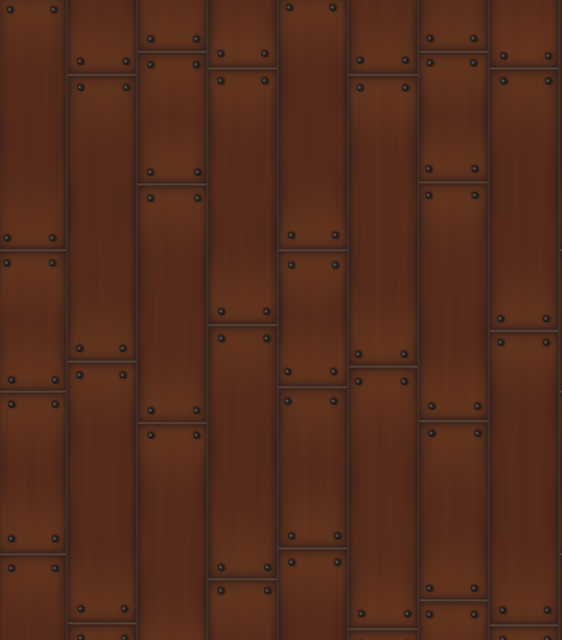
Write a Shadertoy shader that draws this texture.

```glsl
// Staggered reddish-brown wooden planks with dark worn edges, pale seams and corner rivets.
#define PLANK_WIDTH 0.1099
#define PLANK_OFFSET 0.0057
#define SEAM_HALF 0.0015
#define EDGE_FADE 0.0062
#define RIVET_RADIUS 0.0062
#define RIVET_INSET 0.0195
#define GRAIN 0.035
#define WOOD_END vec3(0.385, 0.203, 0.115)
#define WOOD_MID vec3(0.340, 0.168, 0.106)
#define GRIME vec3(0.175, 0.105, 0.095)
#define SEAM vec3(0.345, 0.270, 0.225)
#define METAL vec3(0.150, 0.130, 0.125)

// Joint heights of four plank columns, measured down from the top,
// and the drift of those joints in every second group of columns.
const mat4 JOINTS = mat4(
    -0.008, 0.391, 0.612, 0.866,
     0.117, 0.565, 0.974, 1.400,
     0.081, 0.288, 0.661, 1.040,
     0.107, 0.508, 0.905, 1.300);
const mat4 DRIFT = mat4(
    0.0,  0.000, -0.007, -0.009,
    0.0,  0.008,  0.009,  0.000,
    0.0, -0.003, -0.003, -0.102,
    0.0,  0.009,  0.072,  0.000);

float hash(vec2 p) {
    return fract(sin(dot(p, vec2(127.1, 311.7))) * 4358.53);
}

// Long vertical fibres from layered sines.
float grain(vec2 p, float seed) {
    float sum = 0.0, amp = 0.5, freq = 170.0;
    for (int i = 0; i < 4; i++) {
        float bend = sin(p.y * (9.0 + 4.0 * float(i)) + seed * 17.0);
        sum += amp * sin(p.x * freq + bend * 0.6 + seed * 40.0);
        freq *= 1.83;
        amp *= 0.72;
    }
    return sum * (0.75 + 0.25 * sin(p.y * 31.0 + p.x * 90.0 + seed * 9.0));
}

// Domed rivet: dark body, pale upper-left glint, soft socket shadow.
vec3 addRivet(vec3 color, vec2 q, float px) {
    float r = length(q) / RIVET_RADIUS;
    float aa = px / RIVET_RADIUS;
    color *= 1.0 - 0.35 * (1.0 - smoothstep(0.7, 1.6, r));
    float rim = smoothstep(0.65, 1.0, r) * (1.0 - smoothstep(1.0, 1.35, r));
    color += vec3(0.10, 0.06, 0.04) * rim * smoothstep(0.0, 1.0, (q.y - q.x) / RIVET_RADIUS);
    float glint = exp(-dot(q + 0.0011, q + 0.0011) / 0.0000055);
    vec3 dome = METAL * (1.0 - 0.3 * r) + vec3(0.23, 0.205, 0.19) * glint;
    return mix(color, dome, 1.0 - smoothstep(0.85 - aa, 0.85 + aa, r));
}

void mainImage(out vec4 fragColor, in vec2 fragCoord) {
    float px = 1.0 / iResolution.y;
    vec2 p = vec2(fragCoord.x, iResolution.y - fragCoord.y) * px;

    // Column and the joints that bound this plank
    float column = floor((p.x + PLANK_OFFSET) / PLANK_WIDTH);
    float x = p.x + PLANK_OFFSET - column * PLANK_WIDTH;
    int kind = int(mod(column, 4.0));
    vec4 joints = JOINTS[kind] + DRIFT[kind] * mod(floor(column / 4.0), 2.0);
    float top = -0.3, bottom = 1.28, index = 0.0;
    for (int i = 0; i < 4; i++) {
        if (joints[i] <= p.y) {
            top = joints[i];
            index = float(i) + 1.0;
        } else bottom = min(bottom, joints[i]);
    }

    // Distances to the nearest side and the nearest end
    bool right = x > 0.5 * PLANK_WIDTH;
    bool lower = p.y - top > bottom - p.y;
    float side = right ? PLANK_WIDTH - x : x;
    float end = lower ? bottom - p.y : p.y - top;
    float seed = hash(vec2(column, index));

    // Wood: warm ends, redder middle, fibres
    float middle = smoothstep(0.015, 0.13, end);
    vec3 color = mix(WOOD_END, WOOD_MID, middle);
    color *= 1.0 + GRAIN * (0.5 + 0.5 * middle) * grain(vec2(x, p.y), seed);
    color *= 0.985 + 0.03 * seed;

    // Worn dark edges
    float wear = 1.0 + 0.25 * sin(p.y * 37.0 + column * 2.3);
    float clean = (1.0 - exp(-side / (EDGE_FADE * wear))) * (1.0 - exp(-end / EDGE_FADE));
    color = mix(GRIME, color, clean);

    // Rivet in the nearest corner; pairs across a joint line up
    vec2 joint = vec2(column, index + (lower ? 1.0 : 0.0));
    float shift = (hash(joint + 3.7) - 0.5) * 0.007;
    float spread = (hash(joint + 8.1) - 0.5) * 0.004;
    float inset = RIVET_INSET + spread + (right ? -shift : shift);
    float drop = 0.0175 + 0.007 * hash(joint + (lower ? 5.3 : 1.9));
    vec2 q = vec2((side - inset) * (right ? -1.0 : 1.0),
                  (end - drop) * (lower ? -1.0 : 1.0));
    color = addRivet(color, q, px);

    // Seams: dim along the sides, brighter across the ends
    float sideSeam = 1.0 - smoothstep(SEAM_HALF - px, SEAM_HALF + px, side);
    float endSeam = 1.0 - smoothstep(SEAM_HALF - px, SEAM_HALF + px, end);
    color = mix(color, SEAM, endSeam * smoothstep(0.0, 0.003, side));
    color = mix(color, SEAM * 0.78, sideSeam * 0.85);

    fragColor = vec4(color, 1.0);
}
```
